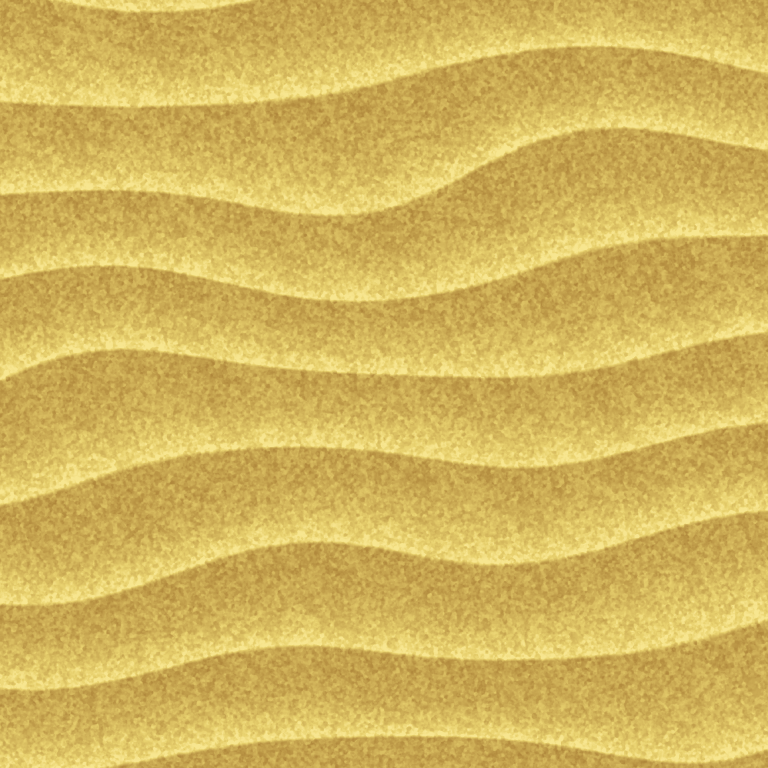
Give the GLSL for this texture, as a WebGL 1 fragment shader.

```glsl
precision highp float;
// Wind-rippled golden sand: a phase warped by layered sines forms the crests,
// each with a lit slope above and a shaded slope below, and soft cellular
// noise at two scales adds the grains.

uniform vec2 u_resolution;

vec3 hash3(vec2 cell) {
  vec3 p = vec3(dot(cell, vec2(127.1, 311.7)),
                dot(cell, vec2(269.5, 183.3)),
                dot(cell, vec2(71.9, 217.3)));
  return fract(sin(p) * 43758.55);
}

// Soft cellular noise: shades of jittered grains blended by distance.
float grains(vec2 p) {
  vec2 cell = floor(p);
  float shade = 0.0;
  float total = 0.0;
  for (int j = -1; j <= 1; j++) {
    for (int i = -1; i <= 1; i++) {
      vec2 neighbor = cell + vec2(float(i), float(j));
      vec3 grain = hash3(neighbor);
      vec2 offset = neighbor + grain.xy - p;
      float weight = exp(-5.0 * dot(offset, offset));
      shade += weight * grain.z;
      total += weight;
    }
  }
  return shade / total - 0.5;
}

// Whole numbers of this phase lie on the crests, which climb to the right.
float ripplePhase(vec2 p) {
  return 8.1 * p.y - 0.5 * p.x
    + 0.20 * sin(8.0 * p.x + 5.0 * p.y + 0.6)
    + 0.06 * sin(13.0 * p.x - 9.0 * p.y + 2.0)
    + 0.12 * sin(4.0 * p.x + 12.0 * p.y + 4.1);
}

// Light across one ripple, from its crest (0) up to the next one (1).
float rippleLight(float t, float spread) {
  float slope = 0.27 - 0.11 * t + 0.58 * exp(-pow(t / spread, 1.6));
  float crest = 0.13 * exp(-t / 0.06);
  return mix(slope + crest, 0.98, smoothstep(0.95, 1.0, t));
}

vec3 sandColor(float light) {
  vec3 shadow = vec3(0.73, 0.585, 0.27);
  vec3 gold = vec3(0.91, 0.82, 0.43);
  vec3 pale = vec3(0.97, 0.90, 0.56);
  vec3 color = mix(shadow, gold, min(light / 0.78, 1.0));
  return mix(color, pale, smoothstep(0.72, 1.12, light));
}

void main() {
  vec2 p = gl_FragCoord.xy / u_resolution.y;

  // Large ripples, with lit slopes of varying breadth
  float spread = 0.37 + 0.08 * sin(6.0 * p.x + 7.0 * p.y + 1.0);
  float light = rippleLight(fract(ripplePhase(p)), spread);

  // Coarse and fine grains
  light += 0.55 * grains(p * 230.0);
  light += 0.30 * grains(p * 390.0 + 17.0);

  gl_FragColor = vec4(sandColor(light), 1.0);
}
```
